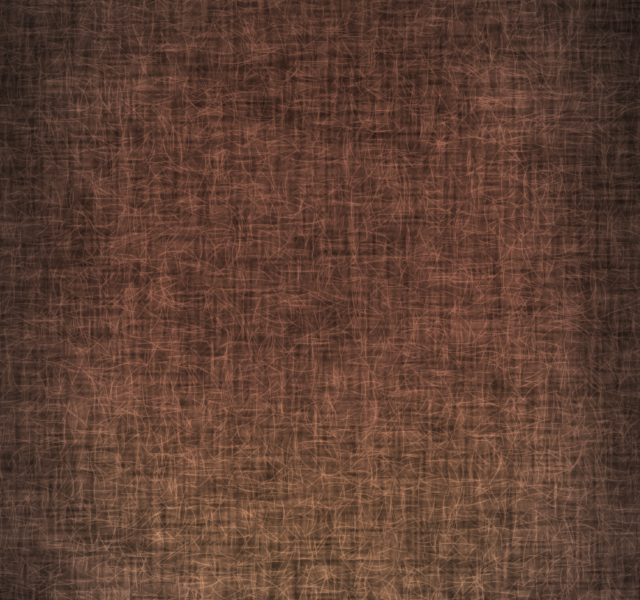
Reproduce this texture procedurally as a Shadertoy shader.

```glsl
#define RUST vec3(0.415, 0.264, 0.212)
#define OCHRE vec3(0.445, 0.320, 0.232)
#define ASH vec3(0.390, 0.288, 0.245)
#define FIBRE_LAYERS 12
#define FIBRE_CELL 0.042
#define FIBRE_WIDTH 0.0021
#define FIBRE_GAIN 0.40
#define THREADS 215.0
#define WEAVE_GAIN 0.36
#define GRAIN_GAIN 0.20
#define EDGE_SHADE 0.60

float hash(vec2 p) {
    vec3 q = fract(p.xyx * 0.1031);
    q += dot(q, q.yzx + 33.33);
    return fract((q.x + q.y) * q.z);
}

float noise(vec2 p) {
    vec2 i = floor(p), f = fract(p);
    f = f * f * (3.0 - 2.0 * f);
    return mix(mix(hash(i), hash(i + vec2(1, 0)), f.x),
               mix(hash(i + vec2(0, 1)), hash(i + vec2(1, 1)), f.x), f.y);
}

// Soft cloudy variation, about -0.5 to 0.5
float clouds(vec2 p) {
    float sum = 0.0, gain = 0.5;
    for (int i = 0; i < 4; i++) {
        sum += gain * (noise(p) - 0.5);
        p = p * 2.1 + 17.3;
        gain *= 0.55;
    }
    return sum;
}

// One bent hair per cell, gathered from the neighbouring cells
float fibres(vec2 p, float cell, float seed, float width) {
    vec2 grid = p / cell + seed * 7.31;
    vec2 id = floor(grid);
    float halfWidth = width / cell, sum = 0.0;
    for (int y = -1; y <= 1; y++)
    for (int x = -1; x <= 1; x++) {
        vec2 c = id + vec2(x, y);
        vec2 key = c + seed * 41.7;
        vec2 centre = c + vec2(hash(key), hash(key + 11.3));
        float angle = 3.14159 * hash(key + 23.9);
        angle += 0.22 * sin(4.0 * angle + 3.14159);
        vec2 axis = vec2(cos(angle), sin(angle));
        vec2 d = grid - centre;
        float along = dot(d, axis);
        float bend = 0.9 * (hash(key + 37.1) - 0.5);
        float across = dot(d, vec2(-axis.y, axis.x)) + bend * along * along;
        float reach = mix(0.4, 0.95, hash(key + 53.7));
        float body = 1.0 - smoothstep(0.0, halfWidth, abs(across));
        float ends = 1.0 - smoothstep(0.5 * reach, reach, abs(along));
        sum += body * ends * mix(0.2, 1.0, hash(key + 71.9));
    }
    return sum;
}

// Crossed threads of uneven thickness
float weave(vec2 p) {
    float warp = noise(vec2(p.x * THREADS, p.y * 22.0));
    float weft = noise(vec2(p.x * 22.0, p.y * THREADS) + 91.0);
    float slubs = noise(vec2(p.x * 95.0, p.y * 7.0) + 33.0)
                + noise(vec2(p.x * 7.0, p.y * 95.0) + 57.0);
    return warp + weft - 1.0 + 0.35 * (slubs - 1.0);
}

void mainImage(out vec4 fragColor, in vec2 fragCoord) {
    vec2 uv = fragCoord / iResolution.xy;
    vec2 p = fragCoord / iResolution.y;
    float pixel = 1.0 / iResolution.y;
    float mottle = clouds(p * 6.0);

    // Dark sides and top, slightly sunken middle
    float side = min(uv.x, 1.0 - uv.x) + 0.10 * mottle;
    float inside = smoothstep(-0.02, 0.20, side);
    float shade = mix(EDGE_SHADE, 1.0, inside);
    shade *= mix(0.80, 1.0, smoothstep(0.0, 0.25, 1.0 - uv.y + 0.1 * mottle));
    shade *= mix(1.05, 0.97, uv.y);
    vec2 middle = uv - vec2(0.48, 0.55);
    shade *= 1.0 - 0.11 * exp(-9.0 * dot(middle, middle));

    // Rust cloth, ochre below, ashen at the rim
    vec3 cloth = mix(RUST, OCHRE, 1.0 - smoothstep(0.0, 0.55, uv.y + 0.2 * mottle));
    float rim = smoothstep(0.25, 0.62, length((uv - 0.5) * vec2(1.0, 0.75)));
    cloth = mix(cloth, ASH, rim);

    // Tangled hairs in several sizes
    float hairs = 0.0;
    float width = max(FIBRE_WIDTH, 1.2 * pixel);
    for (int i = 0; i < FIBRE_LAYERS; i++) {
        float seed = float(i) + 1.0;
        float cell = FIBRE_CELL * mix(0.7, 1.25, fract(seed * 0.618));
        hairs += fibres(p, cell, seed, width);
    }
    hairs = hairs / (1.0 + 0.35 * hairs) - 0.28;

    float grain = noise(p * 260.0 + 5.0) - 0.5;
    float relief = 1.0 + FIBRE_GAIN * hairs + WEAVE_GAIN * weave(p)
                 + GRAIN_GAIN * grain + 0.28 * mottle;
    vec3 colour = cloth * shade * max(relief, 0.3);
    fragColor = vec4(clamp(colour, 0.0, 1.0), 1.0);
}
```
